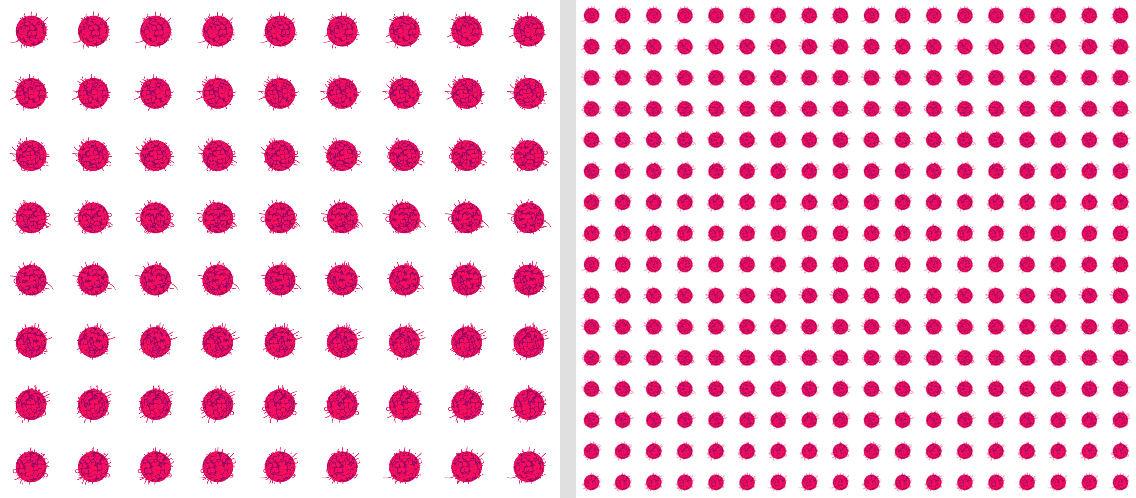
Left, the tile; right, the same tile 2 across and 2 down.
Reproduce this pattern procedurally as a WebGL 2 fragment shader.

```glsl
#version 300 es
precision highp float;
// A 9 by 8 grid of fuzzy crimson balls on white, each turned a little further than the last.
// Cellular gaps varied by gradient noise mottle the sphere; hairs rooted on it show past the rim.
// Every ball stays inside its own cell, so the sheet tiles.

uniform vec2 u_resolution;
out vec4 fragColor;

const float RADIUS = 0.247; // in cells

vec3 hash3(vec3 p) {
    p = fract(p * vec3(0.1031, 0.1030, 0.0973));
    p += dot(p, p.yxz + 33.33);
    return fract((p.xxy + p.yxx) * p.zyx);
}

float gradientNoise(vec3 p) {
    vec3 cell = floor(p), f = p - cell;
    vec3 s = f * f * f * (f * (f * 6.0 - 15.0) + 10.0);
    float sum = 0.0;
    for (int i = 0; i < 8; i++) {
        vec3 corner = vec3(i & 1, (i >> 1) & 1, i >> 2);
        vec3 w = mix(1.0 - s, s, corner);
        vec3 slope = hash3(cell + corner + 40.0) * 2.0 - 1.0;
        sum += w.x * w.y * w.z * dot(slope, f - corner);
    }
    return sum;
}

// Distance gap between the two nearest feature points; blocky metric
float cellGap(vec3 p) {
    vec3 cell = floor(p), f = p - cell;
    float nearest = 9.0, second = 9.0;
    for (int i = 0; i < 27; i++) {
        vec3 o = vec3(i % 3, (i / 3) % 3, i / 9) - 1.0;
        vec3 d = abs(o + 0.15 + 0.7 * hash3(cell + o + 70.0) - f);
        float dist = mix(length(d), max(d.x, max(d.y, d.z)), 0.6);
        second = min(second, max(nearest, dist));
        nearest = min(nearest, dist);
    }
    return second - nearest;
}

// Spin about the upright axis, then lean sideways
mat3 ballTurn(float a) {
    float c = cos(a), s = sin(a), lc = cos(0.22), ls = sin(0.22);
    mat3 spin = mat3(c, 0, -s, 0, 1, 0, s, 0, c);
    return mat3(lc, ls, 0, -ls, lc, 0, 0, 0, 1) * spin;
}

vec3 ballColor(vec3 n, mat3 turn) {
    vec3 q = n * turn; // inverse turn
    float n1 = gradientNoise(q * 3.2 + 5.0);
    float gap = cellGap(q * 3.5 + 9.0) - 0.3 * n1;
    float fine = gradientNoise(q * 9.0 + 20.0);
    vec3 color = mix(vec3(0.88, 0.05, 0.40), vec3(1.0, 0.06, 0.35),
                     smoothstep(0.12, 0.27, gap + 0.15 * fine));
    color = mix(color, vec3(0.58, 0.03, 0.39), 1.0 - smoothstep(0.02, 0.15, gap));
    // Deeper rim
    return mix(color, vec3(0.86, 0.03, 0.33), 0.75 * smoothstep(0.45, 0.1, n.z));
}

// Distance to the nearest hair, speck or loop
float fuzz(vec2 p, mat3 turn) {
    float dist = 1.0;
    for (int i = 0; i < 64; i++) {
        vec3 h = hash3(vec3(i, 3.0, 11.0));
        vec3 k = hash3(vec3(i, 29.0, 5.0));
        float height = h.x * 2.0 - 1.0, around = 6.2832 * h.y;
        float ring = sqrt(1.0 - height * height);
        vec2 root = (turn * vec3(ring * cos(around), height, ring * sin(around))).xy;
        float reach = length(root);
        vec2 dir = root / max(reach, 0.001);
        if (i % 21 == 4) {
            // Open loop standing on the surface
            vec2 q = p - root * (RADIUS + 0.025);
            float gate = dot(q, vec2(cos(k.x * 6.3), sin(k.x * 6.3))) - 0.022;
            dist = min(dist, max(abs(length(q) - 0.028 - 0.012 * k.y), gate));
        } else {
            // Bent hair; some keep only their far end as a speck
            float len = 0.018 + 0.115 * pow(h.z, 5.0);
            float start = reach * (RADIUS + step(0.7, k.x) * len * 0.75);
            float end = reach * (RADIUS + len);
            vec2 q = vec2(dot(p, dir), dot(p, vec2(-dir.y, dir.x)));
            float rise = max(q.x - reach * RADIUS, 0.0);
            q.y += (k.y - 0.5) * 10.0 * rise * rise;
            dist = min(dist, length(vec2(q.x - clamp(q.x, start, end), q.y)));
        }
    }
    return dist;
}

void main() {
    vec2 grid = vec2(9.0, 8.0);
    vec2 uv = gl_FragCoord.xy / u_resolution * grid;
    vec2 id = floor(uv), p = uv - id - 0.5;
    float pixel = grid.y / u_resolution.y;

    // Balls turn in reading order, once round over the whole sheet
    float frame = (grid.y - 1.0 - id.y) * grid.x + id.x;
    mat3 turn = ballTurn(6.2832 * frame / (grid.x * grid.y));

    vec3 color = vec3(1.0);
    float hair = fuzz(p, turn) - 0.006;
    color = mix(color, vec3(0.86, 0.04, 0.33), 1.0 - smoothstep(-0.5 * pixel, 0.5 * pixel, hair));

    // Ball with a slightly ragged edge
    vec2 q = p / RADIUS;
    vec3 n = vec3(q, sqrt(max(0.0, 1.0 - dot(q, q))));
    float edge = length(p) - RADIUS - 0.008 * gradientNoise(n * turn * 12.0 + 30.0);
    color = mix(color, ballColor(n, turn), 1.0 - smoothstep(-0.5 * pixel, 0.5 * pixel, edge));
    fragColor = vec4(color, 1.0);
}
```
